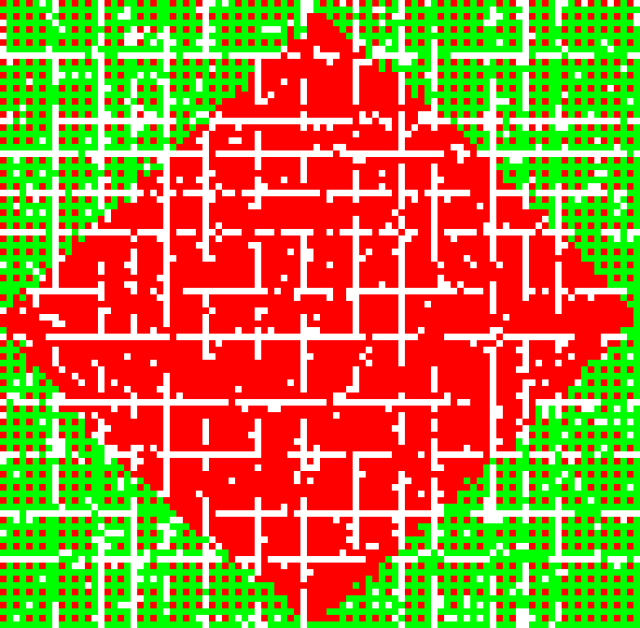
A Shadertoy shader for this pattern:

```glsl
// A ragged red diamond on a dotted green lattice, crossed by broken white grid lines.

const vec3 RED = vec3(1.0, 0.0, 0.0);
const vec3 GREEN = vec3(0.0, 1.0, 0.0);
const vec3 WHITE = vec3(1.0);

const vec2 GRID = vec2(98.0, 96.0);          // cells across and down
const vec2 DIAMOND_CENTER = vec2(48.0, 48.5);
const vec2 DIAMOND_RADIUS = vec2(48.8, 46.8);
const float BULGE = 0.055;                   // swelling of two opposite sides
const float RAGGED = 0.045;                  // edge jitter
const float ROW_RUN = 0.86;                  // share of dashes kept on rows
const float COLUMN_RUN = 0.72;               // share of dashes kept on columns
const float DASH_LENGTH = 4.0;
const float SPECK_NEAR = 0.09;               // white specks beside lines
const float SPECK_FAR = 0.015;
const float SPECK_DOT = 0.13;                // lattice dots turned white

// Irregular line positions, counted from the left and from the top
const int LINES = 13;
const int END = 999;
const int COLUMNS[LINES] = int[LINES](8, 15, 20, 25, 31, 39, 46, 54, 61, 66, 75, 80, 85);
const int ROWS[LINES] = int[LINES](8, 18, 23, 29, 35, 44, 51, 61, 69, 78, 85, END, END);

float hash(vec2 p) {
    return fract(sin(dot(p, vec2(127.1, 311.7))) * 43758.5453);
}

// Cells passed since the latest line; zero on the line itself
int sinceLine(int i, int lines[LINES]) {
    int latest = -1;
    for (int k = 0; k < LINES; k++) {
        if (lines[k] <= i) latest = lines[k];
    }
    return i - latest;
}

bool besideLine(int i, int lines[LINES]) {
    return sinceLine(i + 1, lines) == 0 || sinceLine(i, lines) == 1;
}

// Long dashes with single cells knocked out
bool dashOn(float along, float line, float share) {
    float run = hash(vec2(floor(along / DASH_LENGTH), line + 0.37));
    float gap = hash(vec2(along + 0.61, line));
    return run < share && gap < 0.87;
}

bool insideDiamond(vec2 cell) {
    vec2 q = (cell - DIAMOND_CENTER) / DIAMOND_RADIUS;
    float swell = q.x * q.y < 0.0 ? BULGE : 0.0;
    float jitter = RAGGED * (hash(cell + 17.3) - 0.5);
    return abs(q.x) + abs(q.y) + jitter < 1.0 + 4.0 * swell * abs(q.x * q.y);
}

vec3 cellColor(vec2 cell) {
    cell = clamp(cell, vec2(0.0), GRID - 1.0);
    ivec2 id = ivec2(cell);
    int dx = sinceLine(id.x, COLUMNS);
    int dy = sinceLine(id.y, ROWS);

    // Broken white lines
    if (dx == 0 && dashOn(cell.y, cell.x + 200.0, COLUMN_RUN)) return WHITE;
    if (dy == 0 && dashOn(cell.x, cell.y, ROW_RUN)) return WHITE;

    // Scattered specks, denser beside the lines
    float speck = hash(cell + 5.7);
    bool near = besideLine(id.x, COLUMNS) || besideLine(id.y, ROWS);
    if (speck < (near ? SPECK_NEAR : SPECK_FAR)) return WHITE;
    if (insideDiamond(cell)) return RED;

    // Lattice of dots that restarts after every line
    bool dot2 = dx % 2 == 1 && dy % 2 == 1;
    if (dot2) return speck < SPECK_DOT ? WHITE : RED;
    return GREEN;
}

void mainImage(out vec4 fragColor, in vec2 fragCoord) {
    vec2 uv = fragCoord / iResolution.xy;
    vec2 p = vec2(uv.x, 1.0 - uv.y) * GRID - 0.5;
    vec2 pixel = GRID / iResolution.xy;

    // Blend neighbouring cells over one pixel at their borders
    vec2 cell = floor(p);
    vec2 t = clamp((fract(p) - 0.5) / pixel + 0.5, 0.0, 1.0);
    vec3 upper = mix(cellColor(cell), cellColor(cell + vec2(1.0, 0.0)), t.x);
    vec3 lower = mix(cellColor(cell + vec2(0.0, 1.0)), cellColor(cell + 1.0), t.x);
    fragColor = vec4(mix(upper, lower, t.y), 1.0);
}
```
